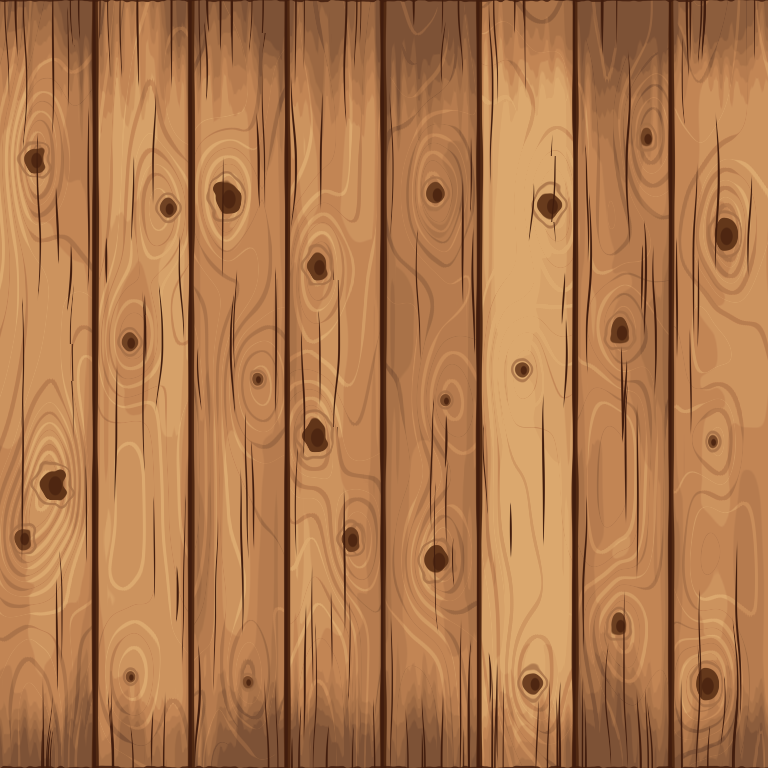
Give the GLSL for this texture, as a WebGL 2 fragment shader.

```glsl
#version 300 es
precision highp float;
uniform vec2 u_resolution;
out vec4 fragColor;

#define PLANKS 8
#define SEAM_WIDTH 0.0036
#define CRACKS 22
#define CRACK_WIDTH 0.0015
#define KNOTS 3
#define KNOT_SIZE 0.018
#define RING_COUNT 4.5
#define RING_SPREAD 0.036
#define GRAIN_LINE 0.0019
#define END_REACH 0.17
#define TONE_STEPS 2.5

const vec3 LIGHT = vec3(0.86, 0.66, 0.43);
const vec3 MID = vec3(0.76, 0.52, 0.33);
const vec3 SHADE = vec3(0.64, 0.43, 0.27);
const vec3 WORN = vec3(0.49, 0.32, 0.21);
const vec3 DARK = vec3(0.37, 0.20, 0.09);
const vec3 INK = vec3(0.25, 0.11, 0.05);
const float PLANK_TONE[PLANKS] = float[](1.95, 2.35, 1.9, 2.05, 1.8, 3.0, 1.6, 1.95);

float hash(vec2 p) {
  vec3 q = fract(vec3(p.xyx) * 0.1031);
  q += dot(q, q.yzx + 33.33);
  return fract((q.x + q.y) * q.z);
}

float noise(vec2 p) {
  vec2 i = floor(p), f = fract(p);
  f = f * f * f * (f * (f * 6.0 - 15.0) + 10.0);
  return mix(mix(hash(i), hash(i + vec2(1, 0)), f.x),
             mix(hash(i + vec2(0, 1)), hash(i + vec2(1, 1)), f.x), f.y);
}

// Coverage of a shape from its signed distance
float cover(float d, float px) { return 1.0 - smoothstep(-0.7 * px, 0.7 * px, d); }

// Wood tone from worn (0) to light (3)
vec3 woodRamp(float t) {
  vec3 c = mix(WORN, SHADE, clamp(t, 0.0, 1.0));
  c = mix(c, MID, clamp(t - 1.0, 0.0, 1.0));
  return mix(c, LIGHT, clamp(t - 2.0, 0.0, 1.0));
}

float posterize(float t) {
  float x = t * TONE_STEPS, aa = clamp(fwidth(x), 0.01, 0.5);
  return (floor(x) + smoothstep(0.5 - aa, 0.5 + aa, fract(x))) / TONE_STEPS;
}

// Contour line of the grain field with an even width on the canvas
float contour(float field, float level, float halfWidth, float px) {
  float slope = fwidth(field) + 1e-4;
  float d = abs(fract(field - level + 0.5) - 0.5);
  float w = min(0.24, slope / px * halfWidth);
  return 1.0 - smoothstep(w - 0.6 * slope, w + 0.6 * slope, d);
}

// Knot centre relative to the plank, and its radius
vec3 knotAt(float id, float j) {
  vec2 seed = vec2(id * 7.0 + 3.0, j * 13.0 + 5.0);
  float size = mix(0.3, 1.0, pow(hash(seed + 41.0), 1.5));
  float y = 0.08 + 0.78 * (j + 0.1 + 0.8 * hash(seed + 19.0)) / float(KNOTS);
  return vec3((hash(seed) - 0.5) * 0.07, y, KNOT_SIZE * size);
}

void main() {
  vec2 uv = gl_FragCoord.xy / u_resolution;
  float px = 1.0 / min(u_resolution.x, u_resolution.y);
  float count = float(PLANKS);

  // Plank layout, with slightly uneven joints
  float x = uv.x + 0.0025 * (noise(vec2(uv.y * 4.0, 2.0)) - 0.5);
  float id = clamp(floor(x * count), 0.0, count - 1.0);
  vec2 p = vec2(x - (id + 0.5) / count, uv.y);
  float joint = clamp(round(x * count), 1.0, count - 1.0);
  float seamX = x - joint / count;
  vec2 shift = vec2(id * 17.0, id * 31.0);

  // Grain field that flows around the knots
  vec2 warp = p + 0.012 * vec2(noise(p * vec2(25, 9) + shift), noise(p * vec2(30, 8) + shift + 9.0));
  float field = 3.6 * noise(warp * vec2(15, 2.6) + shift) + 14.0 * p.x;
  for (int j = 0; j < KNOTS; j++) {
    vec3 k = knotAt(id, float(j));
    vec2 d = (warp - 0.006 - k.xy) * vec2(1.0, 0.45) / RING_SPREAD;
    field += RING_COUNT * (0.5 + 0.5 * k.z / KNOT_SIZE) * exp(-dot(d, d));
  }

  // Flat wood tones, darker at the ends and beside the joints
  float streak = noise(vec2(x * 150.0, uv.y * 7.0));
  float fromEnd = min(uv.y * 1.3, 1.0 - uv.y) + (streak - 0.5) * 0.09;
  fromEnd += 0.05 * (noise(warp * vec2(18, 6) + shift) - 0.5);
  float reach = END_REACH * mix(0.65, 1.3, hash(shift + 3.0));
  float tone = PLANK_TONE[int(id)];
  tone += 1.1 * (noise(warp * vec2(22, 3.5) + shift + 50.0) - 0.5);
  tone += 0.35 * (noise(vec2(field * 1.3, p.y * 3.0)) - 0.5);
  tone -= 1.7 * (1.0 - smoothstep(0.0, reach, fromEnd));
  tone -= 0.6 * (1.0 - smoothstep(0.0, 0.02, abs(seamX) + (streak - 0.5) * 0.02));
  tone = posterize(tone);

  // Light and dark growth lines that swell and break off
  float swell = noise(p * vec2(24, 8) + shift + 80.0);
  float paleLine = contour(field, 0.3, GRAIN_LINE * smoothstep(0.3, 0.75, swell), px);
  float darkLine = contour(field, 0.75, GRAIN_LINE * 1.2 * smoothstep(0.65, 0.2, swell), px);
  vec3 color = woodRamp(tone + 0.6 * paleLine - 0.75 * darkLine);

  // Knots: halo ring, body and off-centre core
  for (int j = 0; j < KNOTS; j++) {
    vec3 k = knotAt(id, float(j));
    vec2 d = p - k.xy;
    float r = length(d * vec2(1.0, 0.82)) + 0.5 * k.z * (noise(d * 70.0 + shift) - 0.5);
    color = mix(color, SHADE, 0.8 * cover(abs(r - k.z * 1.45) - 0.0016, px));
    color = mix(color, mix(SHADE, DARK, 0.4 + 0.6 * k.z / KNOT_SIZE), cover(r - k.z, px));
    float core = length((d - k.z * vec2(0.2, -0.15)) * vec2(1.0, 0.7));
    color = mix(color, mix(DARK, INK, 0.55), cover(core - k.z * 0.5, px));
  }

  // Tapered cracks; every third one starts at a plank end
  for (int i = 0; i < CRACKS; i++) {
    vec2 seed = vec2(id * 23.0 + 11.0, float(i) * 9.0 + 2.0);
    float y = hash(seed);
    if (i % 3 == 0) y = round(y);
    float s = (uv.y - y) / mix(0.03, 0.13, hash(seed + 5.0));
    float cx = (hash(seed + 29.0) - 0.5) * 0.112 + 0.004 * (hash(seed + 37.0) - 0.5) * s * s;
    cx += 0.009 * (noise(vec2(uv.y * 9.0, id * 5.0 + floor(cx * 30.0))) - 0.5);
    float w = CRACK_WIDTH * mix(0.4, 1.0, hash(seed + 61.0)) * (1.0 - s * s);
    float ink = cover(abs(p.x - cx) - w, px) * smoothstep(1.0, 0.85, abs(s));
    color = mix(color, INK, ink);
  }

  // Joints between planks and the dark rim at both ends
  float wear = SEAM_WIDTH * (0.8 + 0.5 * noise(vec2(uv.y * 14.0, joint * 6.0)));
  color = mix(color, mix(DARK, INK, 0.45), cover(abs(seamX) - wear, px));
  color = mix(color, INK, cover(abs(seamX + 0.0012) - wear * 0.45, px));
  float rim = min(uv.y, 1.0 - uv.y) - 0.003 * streak;
  color = mix(color, INK, 0.85 * cover(rim, px));
  fragColor = vec4(color, 1.0);
}
```
